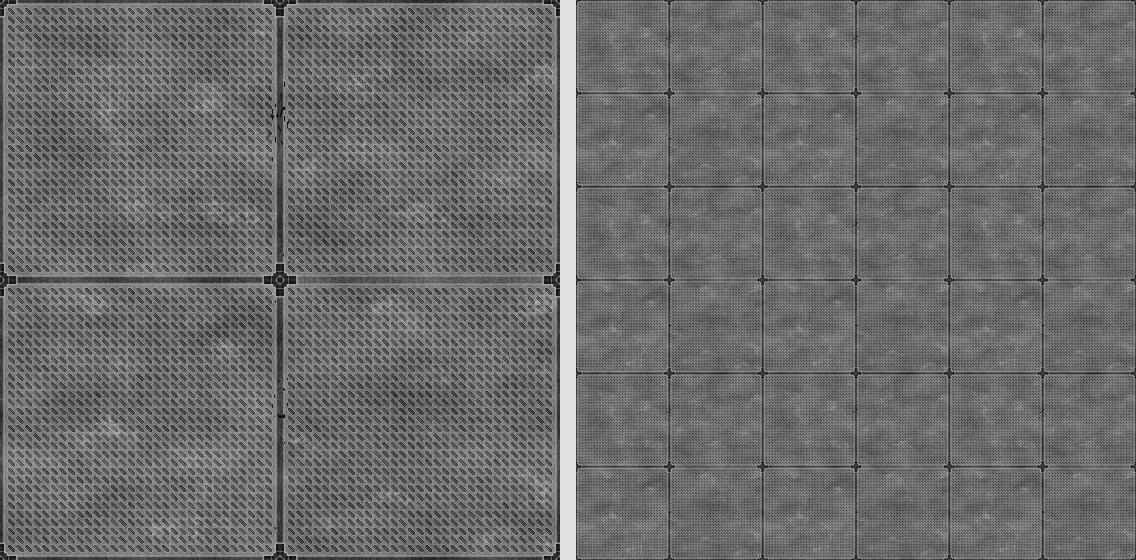
Left, the tile; right, the same tile 3 across and 3 down.
Reproduce this texture procedurally as a three.js fragment shader.

```glsl
// Worn metal floor: 2 x 2 grey plates, each pierced by a square lattice of diagonal
// slots, parted by dark seams with cross-shaped joints where the seams meet.
// Distance functions give the parts; wrapping gradient noise gives the wear.

varying vec2 vUv;

const float PLATES = 2.0;                 // plates across and down
const float SLOTS = 31.0;                 // slots across and down each plate
const float PITCH = 0.0153;               // slot spacing
const float SLOT_HALF = 0.335;            // half length of slot axis, in pitches
const float SLOT_RADIUS = 0.190;          // in pitches
const float SEAM_HALF = 0.0046;
const float ARM_LENGTH = 0.0285;
const float ARM_HALF = 0.0070;
const float HUB_HALF = 0.0115;
const float EDGE = 0.0008;                // edge softness

const float PLATE_TONE = 0.475;
const float RIM_TONE = 0.62;
const float SLOT_EDGE_TONE = 0.16;
const float SLOT_FLOOR_TONE = 0.33;
const float SEAM_TONE = 0.24;
const float PALE_SEAM_TONE = 0.37;
const float JOINT_TONE = 0.10;
const float CHIP_TONE = 0.06;

vec2 hash2(vec2 p) {
  vec3 a = fract(p.xyx * vec3(0.1031, 0.1030, 0.0973));
  a += dot(a, a.yzx + 33.33);
  return fract((a.xx + a.yz) * a.zy);
}

// Gradient noise, about -0.7 to 0.7, that wraps after one canvas.
float corner(vec2 cell, vec2 offset, vec2 period) {
  float angle = 6.2832 * hash2(mod(cell, period) + period.yx + 17.0).x;
  return dot(vec2(cos(angle), sin(angle)), offset);
}

float noise(vec2 uv, vec2 period) {
  vec2 p = uv * period, i = floor(p), f = p - i;
  vec2 w = f * f * f * (f * (f * 6.0 - 15.0) + 10.0);
  vec2 e = vec2(1.0, 0.0);
  float low = mix(corner(i, f, period), corner(i + e, f - e, period), w.x);
  float high = mix(corner(i + e.yx, f - e.yx, period),
                   corner(i + e.xx, f - e.xx, period), w.x);
  return mix(low, high, w.y);
}

float fbm(vec2 uv, vec2 period) {
  float sum = 0.0, gain = 1.0;
  for (int k = 0; k < 5; k++) {
    sum += gain * noise(uv, period);
    period *= 2.0;
    gain *= 0.58;
  }
  return sum;
}

float box(vec2 p, vec2 halfSize) {
  vec2 d = abs(p) - halfSize;
  return length(max(d, 0.0)) + min(max(d.x, d.y), 0.0);
}

float inside(float d) { return 1.0 - smoothstep(-EDGE, EDGE, d); }

float line(float d, float width) { return 1.0 - smoothstep(0.0, width, abs(d)); }

void main() {
  vec2 uv = vUv;
  // Distance to the nearest seam on each axis
  vec2 q = abs(fract(uv * PLATES + 0.5) - 0.5) / PLATES;
  float seam = min(q.x, q.y) - SEAM_HALF;

  // Wear: broad clouds, scuffed patches and fine grain
  float cloud = fbm(uv, vec2(6.0, 9.0));
  float scuff = smoothstep(0.20, 0.80, fbm(uv, vec2(7.0, 12.0)));
  scuff *= 0.7 + 1.2 * noise(uv, vec2(110.0, 140.0));
  float grain = noise(uv, vec2(256.0)) + 0.7 * noise(uv, vec2(170.0, 60.0));
  float tone = PLATE_TONE + 0.09 * cloud + 0.08 * grain;

  // Diagonal slots, centred in each plate
  vec2 grid = (fract(uv * PLATES) - 0.5) / (PLATES * PITCH) + 0.5 * SLOTS;
  vec2 cell = floor(grid);
  vec2 p = grid - cell - 0.5;
  vec2 axis = vec2(0.7071, -0.7071);
  float along = clamp(dot(p, axis), -SLOT_HALF, SLOT_HALF);
  float slot = length(p - axis * along) - SLOT_RADIUS;
  vec2 within = step(0.0, cell) * step(cell, vec2(SLOTS - 1.0));
  float pierced = within.x * within.y;
  float depth = smoothstep(0.0, 0.13, -slot);
  float slotTone = mix(SLOT_EDGE_TONE, SLOT_FLOOR_TONE, depth) - 0.2 * dot(p, axis.xx);
  float variation = hash2(cell + SLOTS * floor(uv * PLATES)).x - 0.5;
  slotTone += 0.06 * variation + 0.08 * cloud + 0.06 * grain;
  tone = mix(tone, RIM_TONE + 0.08 * cloud, 0.75 * pierced * line(slot - 0.05, 0.08));
  tone = mix(tone, slotTone, pierced * inside(slot * PITCH));
  tone += 0.14 * scuff;

  // Seams with a shaded lip and a bright plate edge
  float pale = step(0.5, uv.x) * step(q.y, q.x) * step(abs(uv.y - 0.5), 0.25);
  float groove = mix(SEAM_TONE, PALE_SEAM_TONE, pale) + 0.13 * cloud + 0.10 * grain;
  groove -= 0.10 * line(seam, 0.0020);
  tone = mix(tone, RIM_TONE, 0.65 * line(seam - 0.0030, 0.0017));
  tone = mix(tone, groove, inside(seam));

  // Black chips along the middle upright seam
  float chip = noise(uv, vec2(190.0, 80.0)) + 0.7 * noise(uv, vec2(9.0, 6.0));
  float chipped = smoothstep(0.56, 0.62, chip) * (1.0 - smoothstep(0.010, 0.028, q.x));
  tone = mix(tone, CHIP_TONE, chipped * step(abs(uv.x - 0.5), 0.25));

  // Cross joints: four dark arms, a stepped hub and a ringed bolt
  vec2 s = vec2(max(q.x, q.y), min(q.x, q.y));
  float hub = box(s, vec2(HUB_HALF));
  float joint = min(hub, box(s, vec2(ARM_LENGTH, ARM_HALF)));
  float bolt = length(q);
  tone = mix(tone, RIM_TONE + 0.04, 0.85 * line(joint - 0.0016, 0.0028));
  float metal = JOINT_TONE + 0.07 * grain + 0.08 * line(s.y, 0.004);
  metal += 0.28 * line(s.x - 0.0155, 0.0015) + 0.22 * line(hub + 0.0028, 0.0014);
  metal += 0.36 * line(bolt - 0.0062, 0.0018) - 0.07 * inside(bolt - 0.003);
  tone = mix(tone, metal, inside(joint));

  gl_FragColor = vec4(vec3(clamp(tone, 0.0, 1.0)), 1.0);
}
```
